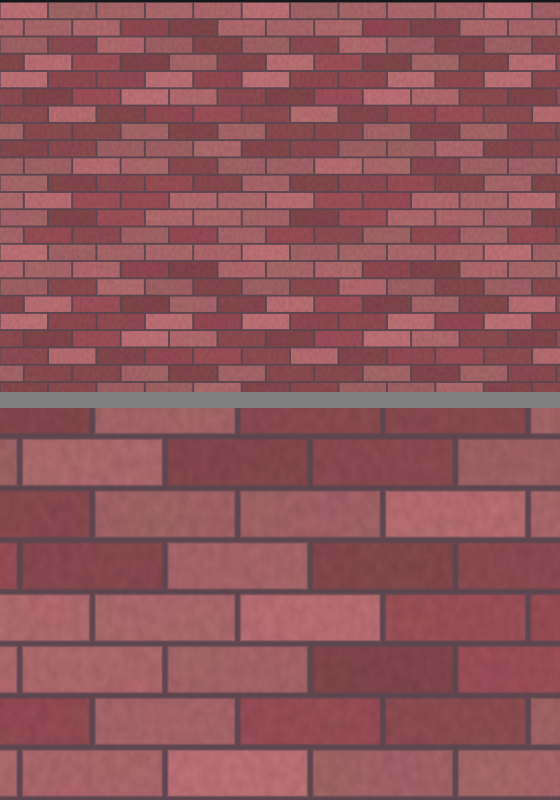
Top: the whole. Bottom: its middle third, enlarged.
This texture is drawn by a Shadertoy shader. Its source:

```glsl
// Running-bond wall of rose and dark red bricks with thin grey-purple joints.

// Lengths are fractions of the canvas height, measured from the top left.
const vec2 BRICK_SIZE = vec2(0.1235, 0.04407);
const vec2 WALL_ORIGIN = vec2(-0.001, 0.0049);
const ivec2 TONE_PERIOD = ivec2(5, 14);   // bricks until the tones repeat
const float JOINT_HALF_WIDTH = 0.0025;
const float EDGE_SOFTNESS = 0.0014;
const float TOP_BAND = 0.0055;
const float TONE_JITTER = 0.05;
const vec2 GRAIN_SCALE = vec2(110.0, 80.0);
const float GRAIN_STRENGTH = 0.07;
const float STAIN_SCALE = 14.0;
const float STAIN_STRENGTH = 0.05;

const vec3 PINK = vec3(0.69, 0.41, 0.43);
const vec3 ROSE = vec3(0.63, 0.385, 0.40);
const vec3 RED = vec3(0.57, 0.285, 0.32);
const vec3 DARK_RED = vec3(0.51, 0.275, 0.295);
const vec3 MORTAR = vec3(0.37, 0.275, 0.315);
const vec3 BAND_COLOR = vec3(0.09, 0.09, 0.10);

// Integer hash of a cell, from 0 to 1.
float hash(ivec2 cell, int salt) {
    uint h = uint(cell.x) * 1597334677u ^ uint(cell.y) * 3812015801u
           ^ uint(salt) * 2654435769u;
    h = (h ^ (h >> 16)) * 2246822519u;
    h = (h ^ (h >> 13)) * 3266489917u;
    h ^= h >> 16;
    return float(h & 65535u) / 65535.0;
}

float cornerSlope(ivec2 cell, vec2 offset) {
    float angle = 6.28318 * hash(cell, 7);
    return dot(vec2(cos(angle), sin(angle)), offset);
}

float gradientNoise(vec2 p) {
    ivec2 cell = ivec2(floor(p));
    vec2 f = fract(p);
    vec2 w = f * f * f * (f * (f * 6.0 - 15.0) + 10.0);
    float low = mix(cornerSlope(cell, f),
                    cornerSlope(cell + ivec2(1, 0), f - vec2(1, 0)), w.x);
    float high = mix(cornerSlope(cell + ivec2(0, 1), f - vec2(0, 1)),
                     cornerSlope(cell + ivec2(1, 1), f - vec2(1, 1)), w.x);
    return mix(low, high, w.y);
}

// Four firing tones, with a little brightness variation in each.
vec3 brickColor(ivec2 brick) {
    ivec2 id = (brick % TONE_PERIOD + TONE_PERIOD) % TONE_PERIOD;
    float pick = hash(id, 1);
    vec3 color = pick < 0.28 ? PINK : pick < 0.54 ? ROSE : pick < 0.77 ? RED : DARK_RED;
    return color * (1.0 + TONE_JITTER * (2.0 * hash(id, 2) - 1.0));
}

void mainImage(out vec4 fragColor, in vec2 fragCoord) {
    vec2 p = vec2(fragCoord.x, iResolution.y - fragCoord.y) / iResolution.y;
    float soft = max(EDGE_SOFTNESS, 0.6 / iResolution.y);

    // Every other course is shifted by half a brick.
    vec2 grid = (p - WALL_ORIGIN) / BRICK_SIZE;
    float course = floor(grid.y);
    grid.x += 0.5 * mod(course, 2.0);
    vec2 local = fract(grid);

    // Brick face with fine grain and broad stains.
    vec3 color = brickColor(ivec2(floor(grid)));
    float grain = gradientNoise(p * GRAIN_SCALE)
                + 0.5 * gradientNoise(p * GRAIN_SCALE * 2.1 + 31.0);
    float stain = gradientNoise(p * STAIN_SCALE + 11.0);
    color *= 1.0 + GRAIN_STRENGTH * grain;
    color *= 1.0 + STAIN_STRENGTH * stain * vec3(0.3, -1.0, 0.6);

    // Mortar around each face.
    vec2 toJoint = min(local, 1.0 - local) * BRICK_SIZE;
    float edge = min(toJoint.x, toJoint.y) - JOINT_HALF_WIDTH;
    color = mix(MORTAR, color, smoothstep(-soft, soft, edge));

    // Dark band along the top.
    color = mix(BAND_COLOR, color, smoothstep(-soft, soft, p.y - TOP_BAND));
    fragColor = vec4(color, 1.0);
}
```
